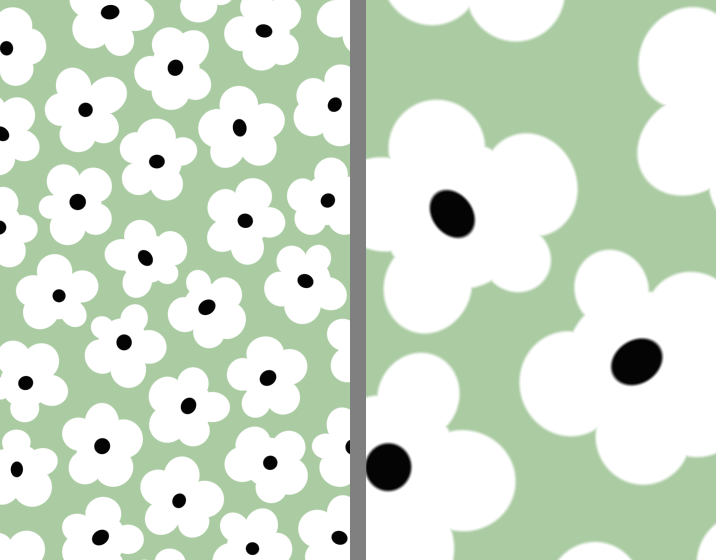
Left: the whole. Right: its middle third, enlarged.
This pattern is drawn by a WebGL 2 fragment shader. Its source:

```glsl
#version 300 es
precision highp float;
// Scattered white five-petal flowers with black centres on soft green.
// Flowers sit on a turned, jittered triangular lattice; each petal is an
// uneven oval that shrinks where a neighbouring flower leaves little room.
uniform vec2 u_resolution;
out vec4 fragColor;

const float TAU = 6.2831853;
const float SPACING = 0.267;   // distance between flowers, in canvas widths
const float ROW = 0.866;       // row height of a triangular lattice

vec2 hash2(vec2 p) {
    vec3 q = fract(vec3(p.xyx) * vec3(0.1031, 0.1030, 0.0973));
    q += dot(q, q.yzx + 33.33);
    return fract((q.xx + q.yz) * q.zy);
}

mat2 turn(float angle) {
    float c = cos(angle), s = sin(angle);
    return mat2(c, s, -s, c);
}

// Lattice point, bent by slow waves and shifted at random
vec2 flowerCentre(vec2 cell) {
    vec2 p = turn(0.33) * vec2(cell.x + 0.5 * cell.y, ROW * cell.y) * SPACING;
    p += 0.022 * sin(p.yx * vec2(7.0, 6.0) + vec2(1.0, 4.0));
    return p + (hash2(cell + 51.0) - 0.5) * 0.045;
}

// Distance from a petal's middle to the border shared with other flowers
float petalRoom(vec2 cell, vec2 centre, vec2 middle) {
    float room = 1.0;
    for (int j = -1; j <= 1; j++)
    for (int i = -1; i <= 1; i++) {
        if (i == 0 && j == 0) continue;
        vec2 away = flowerCentre(cell + vec2(i, j)) - centre;
        float gap = length(away);
        room = min(room, 0.5 * gap - dot(middle, away) / gap);
    }
    return room;
}

float flower(vec2 p, vec2 cell, vec2 centre) {
    float shape = length(p) - 0.071;
    float facing = hash2(cell + 17.0).x * TAU;
    for (int k = 0; k < 5; k++) {
        vec2 rnd = hash2(cell * 5.0 + vec2(k * 13, k * 7) + 90.0);
        vec2 rnd2 = hash2(cell * 3.0 + vec2(k * 5, k * 11) + 140.0);
        float angle = facing + (float(k) + 0.32 * (rnd.x - 0.5)) * TAU / 5.0;
        vec2 dir = vec2(cos(angle), sin(angle));
        vec2 middle = dir * mix(0.066, 0.077, rnd2.x);
        float radius = min(mix(0.045, 0.056, rnd.y),
                           petalRoom(cell, centre, middle) - 0.010);
        // Oval in the petal's own frame: along and across
        vec2 q = p - middle;
        q = vec2(dot(q, dir), dot(q, vec2(-dir.y, dir.x)));
        float stretch = mix(0.91, 1.06, rnd2.y);
        shape = min(shape, length(q * vec2(stretch, 1.0 / stretch)) - radius);
    }
    return shape;
}

float eye(vec2 p, vec2 cell) {
    vec2 rnd = hash2(cell + 73.0);
    float stretch = mix(0.87, 1.0, rnd.x);
    p = turn(rnd.y * TAU) * (p - (rnd - 0.5) * 0.008);
    return length(p * vec2(stretch, 1.0 / stretch)) - mix(0.0185, 0.0235, rnd.y);
}

void main() {
    vec2 p = gl_FragCoord.xy / u_resolution.x;
    float soft = max(0.0022, 0.7 / u_resolution.x);

    vec2 q = p * turn(0.33) / SPACING;
    float row = floor(q.y / ROW + 0.5);
    vec2 home = vec2(floor(q.x - 0.5 * row + 0.5), row);

    // Nearest petal edge and nearest eye edge
    float petals = 1.0, eyes = 1.0;
    for (int j = -2; j <= 2; j++)
    for (int i = -2; i <= 2; i++) {
        vec2 cell = home + vec2(i, j);
        vec2 centre = flowerCentre(cell);
        vec2 local = p - centre;
        if (dot(local, local) > 0.024) continue;
        petals = min(petals, flower(local, cell, centre));
        eyes = min(eyes, eye(local, cell));
    }

    vec3 green = vec3(0.67, 0.80, 0.64);
    vec3 white = vec3(1.0);
    vec3 black = vec3(0.015);
    vec3 colour = mix(white, green, smoothstep(-soft, soft, petals));
    colour = mix(black, colour, smoothstep(-soft, soft, eyes));
    fragColor = vec4(colour, 1.0);
}
```
